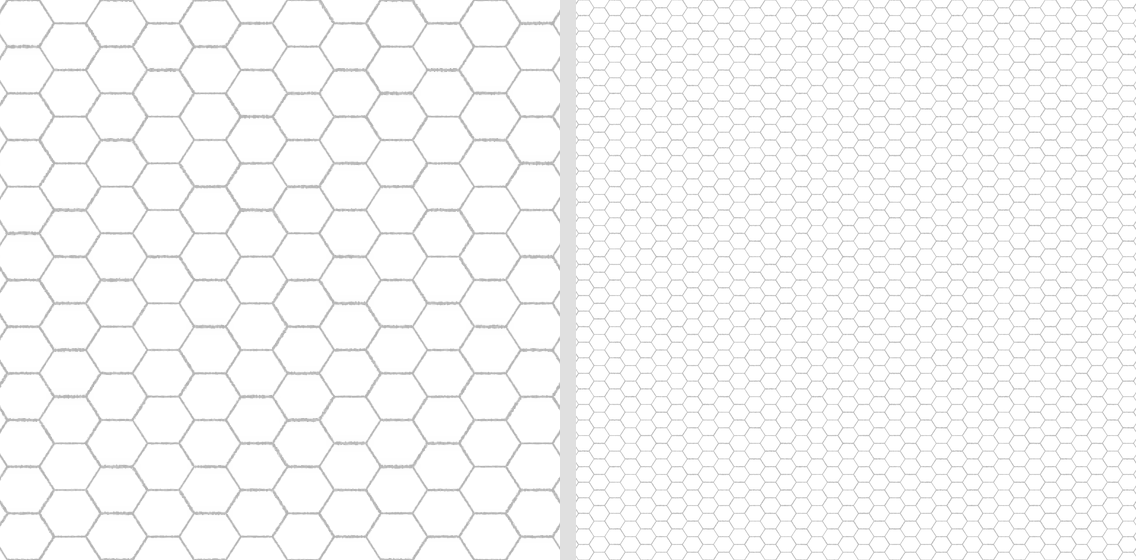
Left, the tile; right, the same tile 3 across and 3 down.
This pattern is drawn by a three.js fragment shader. Its source:

```glsl
// Grey pencil-like honeycomb mesh of slightly tall, flat-topped hexagons on white.
#define COUNT 12.0        // columns and rows across the canvas, even
#define FLAT_HALF 0.34    // half length of a flat edge, in cells
#define THIN 0.017        // half width of the lightest line
#define THICK 0.034       // half width of the heaviest line
#define SOFT 0.019        // softness of the line border
#define GRAIN 32.0        // grain specks per cell
#define ROUGHNESS 0.018   // how far grain frays the border
#define WASH 0.018        // faint shade beside heavy flat edges
#define PAPER vec3(1.0)
#define INK vec3(0.695)

varying vec2 vUv;

float hash(vec2 p) {
  return fract(sin(dot(p, vec2(12.9898, 78.233))) * 43758.5);
}

// Value noise that wraps after the given number of lattice steps.
float wrappedNoise(vec2 p, float period) {
  vec2 i = floor(p);
  vec2 f = fract(p);
  f = f * f * (3.0 - 2.0 * f);
  vec2 lo = mod(i, period);
  vec2 hi = mod(i + 1.0, period);
  return mix(mix(hash(lo), hash(vec2(hi.x, lo.y)), f.x),
             mix(hash(vec2(lo.x, hi.y)), hash(hi), f.x), f.y);
}

float segmentDistance(vec2 p, vec2 a, vec2 b) {
  vec2 ab = b - a;
  float t = clamp(dot(p - a, ab) / dot(ab, ab), 0.0, 1.0);
  return length(p - a - ab * t);
}

// Coverage of one grainy line; heavier lines fray more.
float stroke(float dist, float weight, float grain) {
  float frayed = dist + (grain - 0.5) * ROUGHNESS * (0.5 + weight);
  float halfWidth = mix(THIN, THICK, weight);
  float cover = 1.0 - smoothstep(halfWidth - SOFT, halfWidth + SOFT, frayed);
  return cover * (1.0 - 0.3 * weight * grain);
}

void main() {
  vec2 p = vUv * COUNT;
  float grain = wrappedNoise(p * GRAIN, COUNT * GRAIN);
  float ink = 0.0;
  float wash = 0.0;

  // Each flat edge owns itself and the two slanted edges at its right end.
  for (int i = -1; i <= 1; i++) {
    float column = floor(p.x) + float(i);
    float shift = 0.5 * mod(column, 2.0);
    for (int j = -1; j <= 1; j++) {
      float row = floor(p.y - shift + 0.5) + float(j);
      vec2 id = mod(vec2(column, row), COUNT);
      vec2 middle = vec2(column + 0.5, row + shift);
      vec2 left = middle - vec2(FLAT_HALF, 0.0);
      vec2 right = middle + vec2(FLAT_HALF, 0.0);
      vec2 slant = vec2(1.0 - 2.0 * FLAT_HALF, 0.5);

      float flatWeight = hash(id + 3.1);
      float riseWeight = 0.75 * hash(id + 17.3);
      float fallWeight = 0.75 * hash(id + 41.7);
      float flatDist = segmentDistance(p, left, right);
      float riseDist = segmentDistance(p, right, right + slant);
      float fallDist = segmentDistance(p, right, right + slant * vec2(1.0, -1.0));

      ink = max(ink, stroke(flatDist, flatWeight, grain));
      ink = max(ink, stroke(riseDist, riseWeight, grain));
      ink = max(ink, stroke(fallDist, fallWeight, grain));
      wash = max(wash, flatWeight * exp(-12.0 * flatDist));
    }
  }

  // Lay the ink over the faintly shaded paper.
  vec3 color = mix(PAPER - WASH * wash, INK, ink);
  gl_FragColor = vec4(color, 1.0);
}
```
